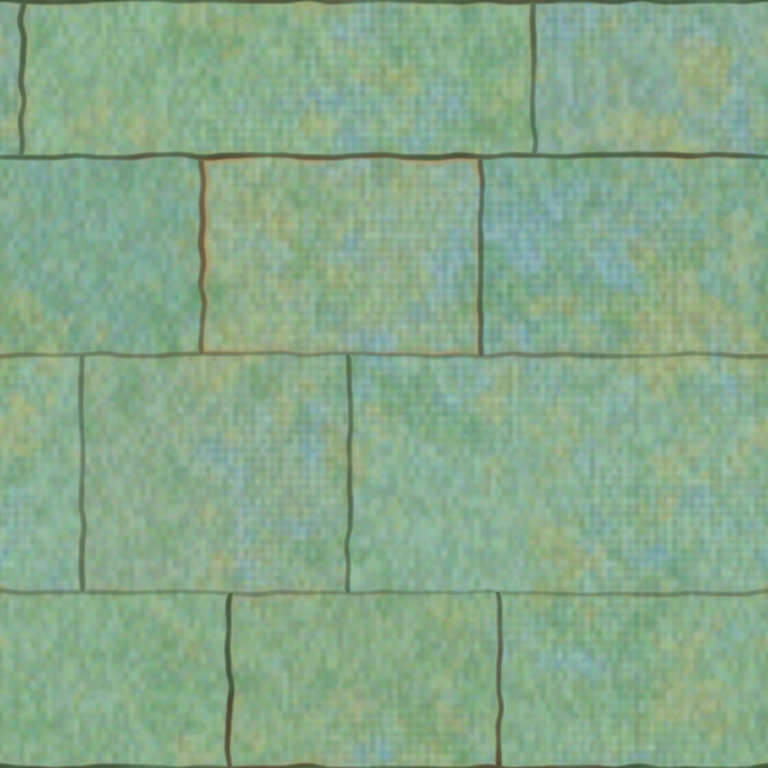
Write a WebGL 2 fragment shader that draws this texture.

```glsl
#version 300 es
precision highp float;
// Weathered green stone wall: four courses, each split by two upright joints.
// Wrapped distances give the joints; periodic value noise wobbles and wears
// them and adds blue, ochre and grainy mottling to the tinted blocks.

uniform vec2 u_resolution;
out vec4 fragColor;

const vec3 SKY_PATINA = vec3(0.51, 0.67, 0.70);
const vec3 OCHRE_PATINA = vec3(0.63, 0.68, 0.49);
const vec3 MOSS = vec3(0.45, 0.63, 0.47);
const vec3 RUST = vec3(0.68, 0.57, 0.38);
const vec3 MORTAR_GREEN = vec3(0.23, 0.31, 0.21);
const vec3 MORTAR_BROWN = vec3(0.33, 0.23, 0.15);

// Courses from bottom to top; inner blocks lie between the two joints.
const float BED[4] = float[4](0.0, 0.228, 0.538, 0.797);
const float BED_DEPTH[4] = float[4](0.85, 0.40, 0.48, 0.85);
const vec2 JOINT[4] = vec2[4](vec2(0.299, 0.650), vec2(0.107, 0.454),
                              vec2(0.264, 0.626), vec2(0.029, 0.695));
const vec2 JOINT_DEPTH[4] = vec2[4](vec2(0.95, 0.90), vec2(0.62, 0.78),
                                    vec2(0.70, 0.80), vec2(0.75, 0.72));
const float BROWNNESS[4] = float[4](0.65, 0.10, 0.70, 0.20);
const float RIM_RUST[4] = float[4](0.25, 0.18, 0.70, 0.25);
const vec3 INNER_TINT[4] = vec3[4](vec3(0.54, 0.67, 0.53), vec3(0.55, 0.67, 0.56),
                                   vec3(0.57, 0.68, 0.55), vec3(0.54, 0.69, 0.56));
const vec3 OUTER_TINT[4] = vec3[4](vec3(0.53, 0.68, 0.55), vec3(0.54, 0.69, 0.59),
                                   vec3(0.50, 0.66, 0.57), vec3(0.53, 0.67, 0.60));

float hash(vec2 p) {
    return fract(sin(dot(p, vec2(127.1, 311.7))) * 43758.5453);
}

// Value noise over the unit square that wraps after `cells` cells.
float noise(vec2 uv, vec2 cells, float seed) {
    vec2 p = uv * cells, i = floor(p), f = fract(p);
    f = f * f * (3.0 - 2.0 * f);
    vec2 a = mod(i, cells), b = mod(i + 1.0, cells);
    return mix(mix(hash(a + seed), hash(vec2(b.x, a.y) + seed), f.x),
               mix(hash(vec2(a.x, b.y) + seed), hash(b + seed), f.x), f.y);
}

float fbm(vec2 uv, float cells, float seed) {
    float sum = 0.0, gain = 0.53;
    for (int i = 0; i < 4; i++) {
        sum += gain * noise(uv, vec2(cells), seed + float(i) * 7.0);
        cells *= 2.0;
        gain *= 0.5;
    }
    return sum;
}

float wrapDistance(float a, float b) {
    return abs(fract(a - b + 0.5) - 0.5);
}

float line(float dist, float halfWidth, float blur) {
    return 1.0 - smoothstep(halfWidth - blur, halfWidth + blur, dist);
}

// Mottled stone: broad patina, finer flecks, faint weave and colour grain.
vec3 stone(vec2 uv, vec3 tint) {
    float broad = fbm(uv, 6.0, 3.0);
    float flecks = fbm(uv, 22.0, 19.0);
    vec3 color = mix(tint, SKY_PATINA, 0.75 * smoothstep(0.50, 0.74, 0.5 * (broad + flecks)));
    float warm = 0.5 * (fbm(uv, 7.0, 41.0) + fbm(uv, 30.0, 57.0));
    color = mix(color, OCHRE_PATINA, 0.75 * smoothstep(0.49, 0.70, warm));
    color = mix(color, MOSS, 0.60 * smoothstep(0.52, 0.76, fbm(uv, 18.0, 73.0)));
    vec2 weave = sin(uv * 6.28318 * 84.0);
    color += 0.012 * (weave.x + weave.y) * smoothstep(0.35, 0.65, broad);
    vec3 grain = vec3(noise(uv, vec2(150.0), 5.0), noise(uv, vec2(150.0), 11.0),
                      noise(uv, vec2(120.0), 23.0)) - 0.5;
    float streak = noise(uv, vec2(140.0, 75.0), 31.0) - 0.5;
    return color + grain * vec3(0.06, 0.04, 0.09) + 0.09 * streak;
}

void main() {
    vec2 uv = gl_FragCoord.xy / u_resolution;
    float blur = 0.0018 + 0.5 / min(u_resolution.x, u_resolution.y);
    float wobbleX = 0.006 * (noise(uv, vec2(4.0, 38.0), 83.0) - 0.5);
    float wobbleY = 0.005 * (noise(uv, vec2(30.0, 4.0), 97.0) - 0.5);
    vec2 wall = fract(uv + vec2(wobbleX, wobbleY));

    // Bed joints and the course this point lies in.
    int course = 0;
    float bedDist = 1.0, bedDepth = 0.0;
    for (int i = 0; i < 4; i++) {
        if (wall.y >= BED[i]) course = i;
        float d = wrapDistance(wall.y, BED[i]);
        if (d < bedDist) {
            bedDist = d;
            bedDepth = BED_DEPTH[i];
        }
    }

    // Upright joints and the block between them.
    vec2 joint = JOINT[course];
    vec2 sideDist = vec2(wrapDistance(wall.x, joint.x), wrapDistance(wall.x, joint.y));
    bool inner = wall.x > joint.x && wall.x < joint.y;
    vec3 color = stone(uv, inner ? INNER_TINT[course] : OUTER_TINT[course]);

    // Rusty rim, broken up by noise.
    float wear = fbm(uv, 14.0, 113.0);
    float rimDist = min(bedDist, min(sideDist.x, sideDist.y));
    float rim = (1.0 - smoothstep(0.003, 0.015, rimDist)) * smoothstep(0.30, 0.65, wear);
    color = mix(color, RUST, rim * (inner ? RIM_RUST[course] : 0.12));

    // Worn mortar with uneven width and depth.
    float halfWidth = 0.0022 + 0.0024 * wear;
    float bed = line(bedDist, halfWidth * (0.6 + 0.5 * bedDepth), blur) * bedDepth;
    vec2 sides = JOINT_DEPTH[course] * vec2(line(sideDist.x, halfWidth, blur),
                                           line(sideDist.y, halfWidth, blur));
    float mortar = max(bed, max(sides.x, sides.y)) * (0.55 + 0.65 * wear);
    float brown = BROWNNESS[course] * smoothstep(0.30, 0.60, fbm(uv, 9.0, 131.0));
    color = mix(color, mix(MORTAR_GREEN, MORTAR_BROWN, brown), clamp(mortar, 0.0, 1.0));
    fragColor = vec4(clamp(color, 0.0, 1.0), 1.0);
}
```
